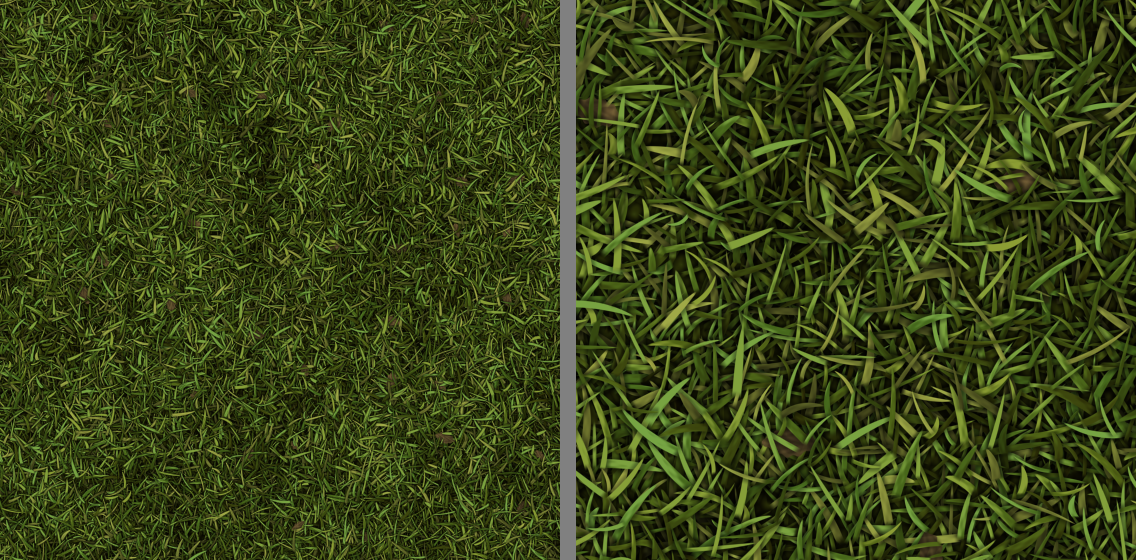
Left, the full canvas; right, a detail of the centre.
Reproduce this texture procedurally as a WebGL 2 fragment shader.

```glsl
#version 300 es
precision highp float;

uniform vec2 u_resolution;
out vec4 fragColor;

// Tones from bare ground to sunlit blade
const vec3 SOIL = vec3(0.05, 0.05, 0.005);
const vec3 DEEP = vec3(0.15, 0.17, 0.025);
const vec3 MOSS = vec3(0.22, 0.28, 0.06);
const vec3 GREEN = vec3(0.29, 0.40, 0.10);
const vec3 BRIGHT = vec3(0.50, 0.63, 0.24);
const vec3 STRAW = vec3(0.60, 0.61, 0.26);
const vec3 DEAD_LEAF = vec3(0.40, 0.32, 0.19);

const int LAYERS = 17;
const int LEAF_LAYER = 12;         // blades above this layer overlap the leaves
const float CELL = 0.026;          // spacing of blades within one layer
const float MIN_HALF_LENGTH = 0.007;
const float MAX_HALF_LENGTH = 0.024;
const float MIN_HALF_WIDTH = 0.0011;
const float MAX_HALF_WIDTH = 0.0029;
const float MAX_BEND = 0.0032;
const float SHADOW_REACH = 0.0038;
const float SHADOW_STRENGTH = 0.36;
const float STRAW_SHARE = 0.17;
const float LEAF_GRID = 8.0;
const float LEAF_SHARE = 0.5;
const float GROUND_SCALE = 110.0;
const float CLUMP_SCALE = 13.0;

vec4 hash4(vec2 p) {
    vec4 q = fract(p.xyxy * vec4(0.1031, 0.1030, 0.0973, 0.1099));
    q += dot(q, q.wzxy + 33.33);
    return fract((q.xxyz + q.yzzw) * q.zywx);
}

mat2 rotation(float a) {
    float c = cos(a), s = sin(a);
    return mat2(c, -s, s, c);
}

vec3 grassRamp(float tone) {
    vec3 c = mix(SOIL, DEEP, smoothstep(0.04, 0.25, tone));
    c = mix(c, MOSS, smoothstep(0.27, 0.50, tone));
    c = mix(c, GREEN, smoothstep(0.52, 0.75, tone));
    return mix(c, BRIGHT, smoothstep(0.76, 1.02, tone));
}

// Distance to the nearest scattered point
float cellular(vec2 p) {
    vec2 id = floor(p);
    float nearest = 2.0;
    for (int y = -1; y <= 1; y++)
    for (int x = -1; x <= 1; x++) {
        vec2 c = id + vec2(x, y);
        nearest = min(nearest, length(c + hash4(c).xy - p));
    }
    return nearest;
}

// Lush and thin areas: broad layered sines plus smaller clumps
float patches(vec2 p) {
    float broad = 0.45 * sin(9.0 * p.x + 2.0 * sin(7.0 * p.y + 1.0))
                + 0.35 * sin(13.0 * p.y - 5.0 * p.x + 1.5 * sin(11.0 * p.x))
                + 0.35 * sin(27.0 * p.x + 21.0 * p.y + 2.0 * sin(17.0 * p.y));
    return broad + 2.2 * (0.47 - cellular(p * CLUMP_SCALE + 0.2 * sin(p.yx * 60.0)));
}

vec3 addBlades(vec3 col, vec2 p, int layer, float lushness, float px) {
    float depth = float(layer) / float(LAYERS - 1);
    vec2 g = p / CELL + hash4(vec2(layer, 7.0)).xy * 50.0;
    vec2 id = floor(g);
    for (int y = -1; y <= 1; y++)
    for (int x = -1; x <= 1; x++) {
        vec2 c = id + vec2(x, y);
        vec2 seed = c + float(layer) * vec2(71.0, 113.0);
        vec4 r = hash4(seed);
        vec4 k = hash4(seed + 419.0);

        // Local frame: x runs from base to tip, y across the blade
        float halfLen = mix(MIN_HALF_LENGTH, MAX_HALF_LENGTH, r.z);
        vec2 q = rotation(1.57 + (r.w + k.x - 1.0) * 2.3) * ((g - c - r.xy) * CELL);
        float along = q.x / halfLen;
        if (abs(along) > 1.0) continue;
        q.y += (k.y - 0.5) * 2.0 * MAX_BEND * (along * along - 0.4);

        float s = 0.5 + 0.5 * along;
        float ends = smoothstep(0.0, 0.12, s) * smoothstep(1.0, 0.9, s);
        float halfWidth = mix(MIN_HALF_WIDTH, MAX_HALF_WIDTH, k.z * k.z) * (1.0 - 0.9 * s * s * s);
        float edge = abs(q.y) - halfWidth;
        float cover = ends * (1.0 - smoothstep(-0.8 * px, 0.8 * px, edge));
        float shadow = ends * (1.0 - smoothstep(0.0, SHADOW_REACH, edge));

        // Light grows towards the tip, on one side of the fold, and in streaks
        float fold = clamp(q.y / halfWidth, -1.0, 1.0);
        float streak = sin(q.x * 420.0 + 40.0 * k.w) * sin(q.y * 1500.0 + 30.0 * r.z);
        float tone = 0.52 * depth + 0.74 * k.w - 0.03 + 0.28 * (s - 0.5)
                   + 0.08 * fold + 0.07 * streak + 0.11 * lushness;
        vec3 blade = grassRamp(tone);
        blade *= mix(vec3(1.10, 0.98, 0.85), vec3(0.92, 1.02, 1.10), k.y);
        float dry = step(1.0 - STRAW_SHARE, fract(k.x * 17.0 + r.z * 5.0));
        blade = mix(blade, STRAW * clamp(0.1 + 0.85 * tone, 0.15, 1.1), 0.8 * dry);

        col *= 1.0 - SHADOW_STRENGTH * shadow;
        col = mix(col, blade, cover);
    }
    return col;
}

vec3 addLeaves(vec3 col, vec2 p, float px) {
    vec2 c = floor(p * LEAF_GRID);
    vec4 r = hash4(c + 211.0);
    vec4 k = hash4(c + 877.0);
    vec2 q = rotation(r.z * 6.28) * (p - (c + 0.2 + 0.6 * r.xy) / LEAF_GRID);
    float halfLen = mix(0.010, 0.019, k.x);
    float t = q.x / halfLen;
    float outline = halfLen * 0.5 * (1.0 - t * t) + 0.0008 * sin(q.x * 900.0);
    float cover = (1.0 - smoothstep(-px, px, abs(q.y) - outline)) * step(abs(t), 1.0);
    float mottle = sin(q.x * 500.0 + 3.0 * sin(q.y * 600.0));
    vec3 leaf = DEAD_LEAF * (0.65 + 0.4 * k.y + 0.15 * t + 0.1 * mottle);
    return mix(col, leaf, 0.9 * cover * step(r.w, LEAF_SHARE));
}

void main() {
    float px = 1.0 / min(u_resolution.x, u_resolution.y);
    vec2 p = gl_FragCoord.xy * px;
    float lushness = patches(p);

    // Litter between the blades
    float ground = 0.32 - 0.36 * cellular(p * GROUND_SCALE) + 0.07 * lushness;
    vec3 col = grassRamp(ground);

    for (int i = 0; i < LAYERS; i++) {
        col = addBlades(col, p, i, lushness, px);
        if (i == LEAF_LAYER) col = addLeaves(col, p, px);
    }
    fragColor = vec4(col, 1.0);
}
```
